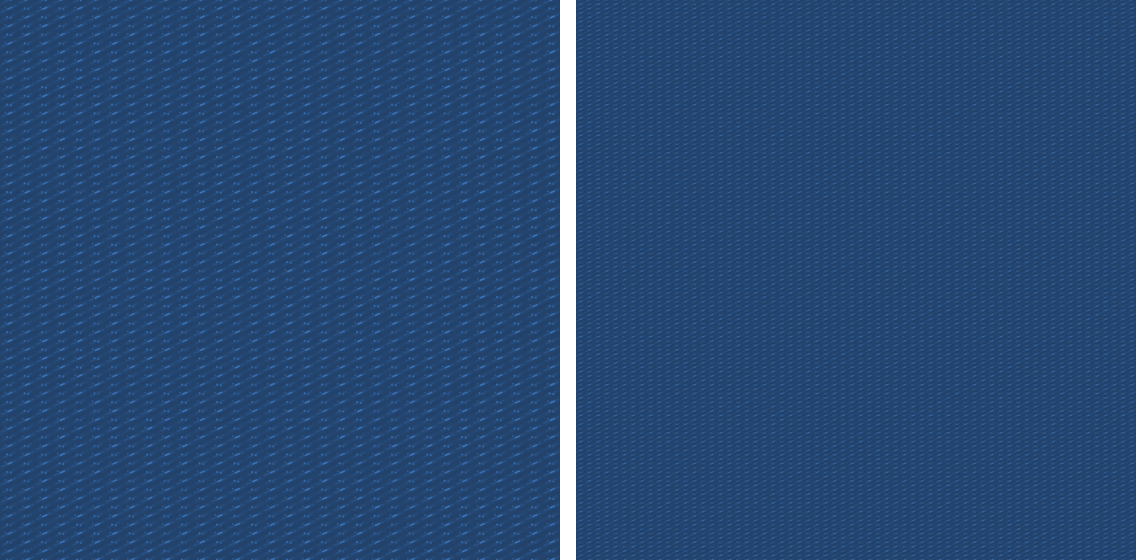
Left, the tile; right, the same tile 2 across and 2 down.
Write a Shadertoy shader that draws this texture.

```glsl
const float REPEATS = 32.0;
const float RISE = 0.5;
const vec3 BASE_BLUE = vec3(0.137, 0.267, 0.432);
const vec3 THREAD_BLUE = vec3(0.16, 0.325, 0.525);
const vec3 GLINT_BLUE = vec3(0.24, 0.47, 0.75);
const vec2 TWILL_DIRECTION = vec2(0.92, 0.39);
const float TAU = 6.2831853;

float hash(vec2 p) {
    return fract(sin(dot(p, vec2(127.1, 311.7))) * 43758.5453);
}

// Value noise whose lattice wraps after the given period
float wrappedNoise(vec2 p, vec2 period) {
    vec2 cell = floor(p);
    vec2 f = fract(p);
    f = f * f * (3.0 - 2.0 * f);
    float low = mix(hash(mod(cell, period)),
                    hash(mod(cell + vec2(1.0, 0.0), period)), f.x);
    float high = mix(hash(mod(cell + vec2(0.0, 1.0), period)),
                     hash(mod(cell + 1.0, period)), f.x);
    return mix(low, high, f.y);
}

// Offset from the nearest repeat of a point, in cell widths
vec2 repeatOffset(vec2 sheared, vec2 center) {
    vec2 d = fract(sheared - center + 0.5) - 0.5;
    return vec2(d.x, d.y + RISE * d.x);
}

// Wrapped random value of the nearest repeat, with the shear undone
float repeatRandom(vec2 sheared, vec2 center) {
    vec2 id = floor(sheared - center + 0.5);
    return hash(mod(vec2(id.x, id.y + RISE * id.x), REPEATS));
}

// Rounded stroke along the twill; zero half length gives a dot
float stroke(vec2 offset, float halfLength, float radius, float pixel) {
    float along = clamp(dot(offset, TWILL_DIRECTION), -halfLength, halfLength);
    float dist = length(offset - along * TWILL_DIRECTION) - radius;
    return 1.0 - smoothstep(-0.7 * pixel, 0.7 * pixel, dist);
}

// Bright mark whose strength varies between repeats
float glint(vec2 sheared, vec2 center, float halfLength, float radius, float pixel) {
    float strength = mix(0.65, 0.95, repeatRandom(sheared, center));
    return strength * stroke(repeatOffset(sheared, center), halfLength, radius, pixel);
}

void mainImage(out vec4 fragColor, in vec2 fragCoord) {
    vec2 uv = fragCoord / iResolution.xy;
    float pixel = REPEATS / iResolution.y;
    vec2 sheared = uv * REPEATS;
    sheared.y -= RISE * sheared.x;

    // Soft diagonal ribs, two to a repeat, and faint cloth tone
    float rib = cos(TAU * (sheared.y - 0.25));
    float halfRib = cos(2.0 * TAU * (sheared.y - 0.25));
    float cloth = wrappedNoise(uv * 128.0, vec2(128.0)) - 0.5;
    float broad = wrappedNoise(uv * vec2(8.0, 4.0), vec2(8.0, 4.0)) - 0.5;
    float tone = 1.0 + 0.01 * rib + 0.03 * halfRib + 0.03 * cloth + 0.008 * broad;
    vec3 color = BASE_BLUE * tone;

    // Fine threads along both ribs
    for (int i = 0; i < 2; i++) {
        float row = float(i);
        vec2 center = vec2(0.5, 0.25 + 0.5 * row);
        float thread = stroke(repeatOffset(sheared, center), 0.42 - 0.1 * row, 0.045, pixel);
        color = mix(color, THREAD_BLUE, (0.85 - 0.25 * row) * thread);
    }

    // Short bright dash with a small fleck at its upper left
    float dash = glint(sheared, vec2(0.56, 0.25), 0.11, 0.045, pixel);
    float fleck = glint(sheared, vec2(0.3, 0.42), 0.0, 0.045, pixel);
    color = mix(color, GLINT_BLUE, max(dash, 0.6 * fleck));

    // Paired dots on the other rib, the second fading in diagonal drifts
    float drift = 0.5 + 0.5 * sin(TAU * (uv.x * 3.0 - uv.y * 6.0));
    for (int i = 0; i < 2; i++) {
        float side = float(i);
        vec2 center = vec2(0.4 + 0.22 * side, 0.83 - 0.16 * side);
        float dots = glint(sheared, center, 0.0, 0.052, pixel);
        color = mix(color, GLINT_BLUE, dots * mix(0.9, 0.4 + 0.5 * drift, side));
    }

    fragColor = vec4(color, 1.0);
}
```
